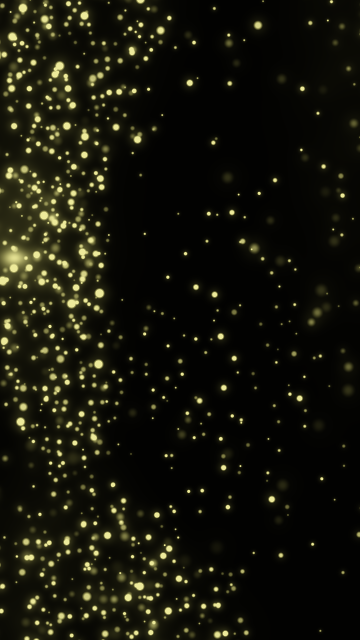
Give the GLSL for this background, as a WebGL 2 fragment shader.

```glsl
#version 300 es
precision highp float;
// Golden dust on black: a dense curved stream of glowing specks on the left,
// a sparse drift in the middle and dim blurs at the upper right. Each layer is
// a jittered cell grid whose fill chance follows smooth region masks.

uniform vec2 u_resolution;
out vec4 fragColor;

const float CANVAS_HEIGHT = 16.0 / 9.0;   // in canvas widths

vec4 hash4(vec2 cell, float seed) {
  vec4 q = fract(vec4(cell.xyxy + seed) * vec4(0.1031, 0.1030, 0.0973, 0.1099));
  q += dot(q, q.wzxy + 33.33);
  return fract((q.xxyz + q.yzzw) * q.zywx);
}

float blob(vec2 uv, vec2 center, vec2 size) {
  vec2 d = (uv - center) / size;
  return exp(-dot(d, d));
}

// Soft-sided stream, wider at the top and sweeping right at the bottom
float stream(vec2 uv) {
  float top = smoothstep(0.68, 1.0, uv.y);
  float foot = 1.0 - smoothstep(0.0, 0.32, uv.y);
  float center = 0.14 + 0.09 * top + 0.18 * foot;
  float width = 0.165 + 0.09 * top + 0.17 * foot;
  float d = (uv.x - center) / width;
  float hollow = blob(uv, vec2(0.0, 0.29), vec2(0.09, 0.07));
  return exp(-d * d * d * d) * (1.0 - 0.9 * hollow);
}

// Fill chances: x = stream, y = sparse drift, z = upper right margin
vec3 regions(vec2 p) {
  vec2 uv = vec2(p.x, p.y / CANVAS_HEIGHT);
  float clumps = 0.8 + 0.2 * sin(uv.x * 31.0 + 2.0 * sin(uv.y * 19.0)) * sin(uv.y * 43.0);
  float heart = 0.6 * blob(uv, vec2(0.13, 0.62), vec2(0.15, 0.19));
  float drift = blob(uv, vec2(0.54, 0.40), vec2(0.34, 0.27))
              + 0.18 * smoothstep(0.35, 0.6, uv.x);
  float margin = smoothstep(0.72, 0.98, uv.x) * smoothstep(0.35, 0.65, uv.y);
  return vec3(stream(uv) * (clumps + heart), drift, margin);
}

float screenBlend(float a, float b) {
  return 1.0 - (1.0 - a) * (1.0 - clamp(b, 0.0, 1.0));
}

// Round grains: radii and glow are (min, max), soft is the blurred share of the disc
float grains(vec2 p, float cellSize, vec2 radii, vec2 glow, float soft, vec3 chance, float seed) {
  float pixel = 1.0 / u_resolution.x;
  float light = 0.0;
  for (int j = -1; j <= 1; j++) {
    for (int i = -1; i <= 1; i++) {
      vec2 cell = floor(p / cellSize) + vec2(i, j);
      vec4 h = hash4(cell, seed);
      vec2 center = (cell + 0.08 + 0.84 * h.xy) * cellSize;
      if (h.z < dot(chance, regions(center))) {
        float radius = mix(radii.x, radii.y, h.w * h.w);
        float power = mix(glow.x, glow.y, fract(h.w * 17.0));
        float d = length(p - center);
        float inner = max(radius * (1.0 - soft) - 0.5 * pixel, 0.0);
        float disc = 1.0 - smoothstep(inner, radius + 0.5 * pixel, d);
        float halo = 0.13 * exp(-d * d / (3.2 * radius * radius));
        light = screenBlend(light, power * (disc + halo));
      }
    }
  }
  return light;
}

// Faint mist that gathers along the left side
float haze(vec2 uv) {
  float mottling = 0.75 + 0.25 * sin(uv.x * 17.0 + 3.0 * sin(uv.y * 11.0)) * sin(uv.y * 23.0 + 1.0);
  float mist = 0.035 * stream(uv)
             + 0.05 * blob(uv, vec2(0.05, 0.68), vec2(0.20, 0.24))
             + 0.16 * blob(uv, vec2(0.0, 0.62), vec2(0.12, 0.09))
             + 0.03 * blob(uv, vec2(0.05, 0.10), vec2(0.20, 0.12))
             + 0.045 * blob(uv, vec2(1.0, 0.95), vec2(0.16, 0.35));
  return 0.008 + mist * mottling;
}

// Olive in the shadows, pale gold in the highlights
vec3 goldTone(float light) {
  return light * vec3(1.0, 0.985, mix(0.42, 0.67, light));
}

void main() {
  vec2 p = gl_FragCoord.xy / u_resolution.x;
  vec2 uv = gl_FragCoord.xy / u_resolution;
  float light = haze(uv);

  // Out-of-focus blurs
  light = screenBlend(light, grains(p, 0.095, vec2(0.014, 0.030), vec2(0.04, 0.18), 0.85, vec3(0.6, 0.28, 0.5), 3.0));
  light = screenBlend(light, grains(p, 0.060, vec2(0.009, 0.018), vec2(0.12, 0.50), 0.85, vec3(0.45, 0.06, 0.30), 11.0));

  // Dense stream
  light = screenBlend(light, grains(p, 0.034, vec2(0.0055, 0.0105), vec2(0.30, 1.1), 0.55, vec3(0.60, 0.0, 0.0), 23.0));
  light = screenBlend(light, grains(p, 0.044, vec2(0.0075, 0.0150), vec2(0.65, 1.2), 0.5, vec3(0.55, 0.0, 0.0), 37.0));

  // Sparse drift and fine specks
  light = screenBlend(light, grains(p, 0.055, vec2(0.005, 0.0105), vec2(0.35, 1.15), 0.5, vec3(0.15, 0.36, 0.08), 51.0));
  light = screenBlend(light, grains(p, 0.036, vec2(0.003, 0.006), vec2(0.30, 0.95), 0.55, vec3(0.25, 0.22, 0.04), 67.0));

  // Bright heart of the stream at the left edge
  light = screenBlend(light, 0.85 * blob(uv, vec2(0.04, 0.597), vec2(0.035, 0.013)));

  fragColor = vec4(goldTone(min(light, 0.93)), 1.0);
}
```
